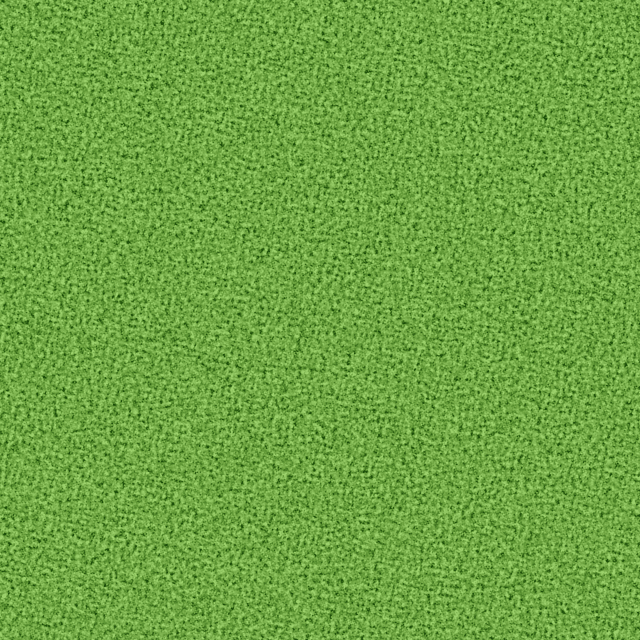
Give the GLSL for this texture, as a Shadertoy shader.

```glsl
// Fine, dense green turf: bright speckled grain broken by small dark flecks.

// Cells across the canvas, and weight, of each noise layer
const float GRAIN_CELLS  = 470.0;
const float FLECK_CELLS  = 225.0;
const float GRAIN_WEIGHT = 0.70;
const float FLECK_WEIGHT = 0.70;

// How far, in cells, and how strongly flecks push their neighbours away
const float SPACING   = 1.4;
const float REPULSION = 0.8;

// Turf colours from deep shade to lit blade tips
const int TONES = 7;
const vec3 TURF[TONES] = vec3[TONES](
    vec3(0.11, 0.31, 0.04),
    vec3(0.17, 0.37, 0.07),
    vec3(0.28, 0.49, 0.14),
    vec3(0.36, 0.58, 0.20),
    vec3(0.43, 0.64, 0.25),
    vec3(0.49, 0.70, 0.31),
    vec3(0.61, 0.82, 0.42));

// Height at which each tone is reached, in standard deviations
const float LEVEL[TONES] = float[TONES](-2.80, -2.30, -1.51, -0.82, -0.16, 0.55, 2.15);

// Integer hash of a lattice point, about zero mean and unit deviation
float latticeValue(ivec2 cell, uint seed) {
    uvec2 q = uvec2(cell) * uvec2(1597334673u, 3812015801u);
    uint h = q.x ^ q.y ^ (seed * 2798796415u);
    h = (h ^ (h >> 16)) * 2146121005u;
    h = (h ^ (h >> 15)) * 2221713035u;
    h ^= h >> 16;
    // The sum of two uniform halves gives a rounded distribution
    float sum = float(h & 65535u) + float(h >> 16);
    return (sum / 65535.0 - 1.0) * sqrt(6.0);
}

// Value noise whose deviation stays one between lattice points too
float evenNoise(vec2 p, uint seed) {
    ivec2 cell = ivec2(floor(p));
    vec2 f = smoothstep(0.0, 1.0, fract(p));
    float total = 0.0;
    float power = 0.0;
    for (int y = 0; y < 2; y++) {
        for (int x = 0; x < 2; x++) {
            vec2 side = mix(1.0 - f, f, vec2(x, y));
            float weight = side.x * side.y;
            total += weight * latticeValue(cell + ivec2(x, y), seed);
            power += weight * weight;
        }
    }
    return total * inversesqrt(power);
}

// Noise less its surroundings: evenly spread flecks without broad patches
float spacedNoise(vec2 p, uint seed) {
    float around = 0.0;
    vec2 offset = vec2(SPACING, 0.0);
    for (int i = 0; i < 4; i++) {
        around += 0.25 * evenNoise(p + offset, seed);
        offset = vec2(-offset.y, offset.x);
    }
    float deviation = sqrt(1.0 + 0.25 * REPULSION * REPULSION);
    return (evenNoise(p, seed) - REPULSION * around) / deviation;
}

// Turning each layer hides the lattice directions
vec2 rotate(vec2 p, float angle) {
    float c = cos(angle), s = sin(angle);
    return mat2(c, s, -s, c) * p;
}

float turfHeight(vec2 p) {
    float grain = evenNoise(rotate(p, 0.45) * GRAIN_CELLS, 1u);
    float fleck = spacedNoise(rotate(p, -0.60) * FLECK_CELLS, 2u);
    vec2 weights = vec2(GRAIN_WEIGHT, FLECK_WEIGHT);
    return dot(vec2(grain, fleck), weights) / length(weights);
}

// Blend through the tones in order of height
vec3 turfColor(float height) {
    vec3 color = TURF[0];
    for (int i = 1; i < TONES; i++) {
        float blend = (height - LEVEL[i - 1]) / (LEVEL[i] - LEVEL[i - 1]);
        color = mix(color, TURF[i], clamp(blend, 0.0, 1.0));
    }
    return color;
}

void mainImage(out vec4 fragColor, in vec2 fragCoord) {
    vec2 p = fragCoord / min(iResolution.x, iResolution.y);
    fragColor = vec4(turfColor(turfHeight(p)), 1.0);
}
```
